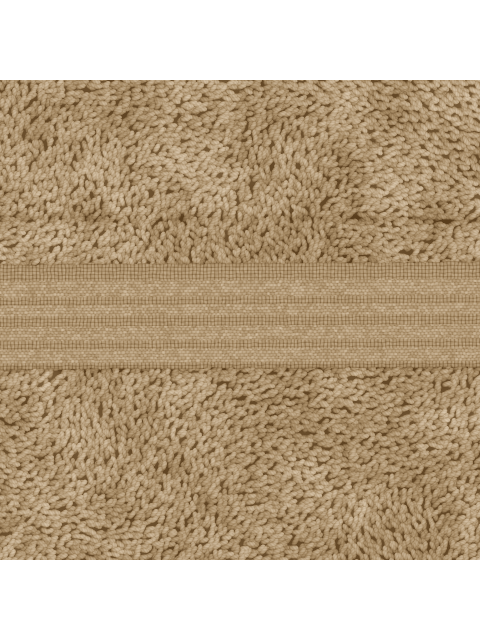
This texture is drawn by a WebGL 2 fragment shader. Its source:

```glsl
#version 300 es
precision highp float;

uniform vec2 u_resolution;
out vec4 outColor;

#define CLOTH_BOTTOM 0.16667
#define CLOTH_TOP 1.16667
#define BAND_BOTTOM 0.566
#define BAND_TOP 0.785
#define BAND_SLOPE 0.006
#define LOOP_CELL 0.0105
#define LOOP_LENGTH 0.0105
#define LOOP_RADIUS 0.0054
#define THREADS 132.0
#define DARK_TAN vec3(0.35, 0.24, 0.11)
#define MID_TAN vec3(0.64, 0.53, 0.38)
#define LIGHT_TAN vec3(0.87, 0.80, 0.70)

vec2 hash2(vec2 p) {
    vec3 q = fract(p.xyx * vec3(0.1031, 0.1030, 0.0973));
    q += dot(q, q.yzx + 33.33);
    return fract((q.xx + q.yz) * q.zy);
}

float noise(vec2 p) {
    vec2 i = floor(p), f = fract(p);
    f = f * f * (3.0 - 2.0 * f);
    float low = mix(hash2(i).x, hash2(i + vec2(1, 0)).x, f.x);
    float high = mix(hash2(i + vec2(0, 1)).x, hash2(i + vec2(1, 1)).x, f.x);
    return mix(low, high, f.y);
}

// Direction in which the pile leans
float lean(vec2 p) {
    float lower = 1.0 - smoothstep(0.45, 0.65, p.y);
    return 0.75 + 2.6 * (noise(p * 5.0 + 3.0) - 0.5) + 0.7 * lower * p.x;
}

// Terry pile: the tallest overlapping loop gives the shade
float terry(vec2 p) {
    vec2 home = floor(p / LOOP_CELL);
    float tallest = -1.0;
    float shade = 0.13;
    for (int j = -1; j <= 1; j++) {
        for (int i = -1; i <= 1; i++) {
            vec2 cell = home + vec2(i, j);
            vec2 centre = (cell + hash2(cell)) * LOOP_CELL;
            vec2 vary = hash2(cell + 71.0);
            float angle = lean(centre) + 1.4 * (vary.x - 0.5);
            vec2 axis = vec2(cos(angle), sin(angle));
            vec2 d = p - centre;
            float along = dot(d, axis) / LOOP_LENGTH;
            float across = dot(d, vec2(-axis.y, axis.x)) / LOOP_RADIUS;
            float inside = 1.0 - pow(abs(along), 3.0) - across * across;
            if (inside > 0.0) {
                float dome = sqrt(inside);
                float height = vary.y + 0.5 * dome + 0.35 * along;
                if (height > tallest) {
                    tallest = height;
                    float twist = sin(along * 9.0 + across * 4.0);
                    shade = 0.24 + 0.46 * dome + 0.15 * along
                          + 0.22 * (vary.y - 0.5) + 0.05 * twist;
                }
            }
        }
    }
    // Broad tufts and the crease above the band
    shade += 0.16 * (noise(p * 11.0) - 0.5) + 0.10 * (noise(p * 32.0) - 0.5);
    float crease = (p.y - 0.872 - 0.012 * noise(p * 7.0)) / 0.009;
    return shade - 0.13 * exp(-crease * crease);
}

float stripe(float depth, float centre, float halfWidth) {
    return 1.0 - smoothstep(-0.0015, 0.0015, abs(depth - centre) - halfWidth);
}

// Woven band: open ribbed stripes between fine crepe stripes
float weave(vec2 p, float depth) {
    float ribbed = stripe(depth, 0.017, 0.018) + stripe(depth, 0.077, 0.008)
                 + stripe(depth, 0.119, 0.011) + stripe(depth, 0.169, 0.009)
                 + stripe(depth, 0.214, 0.008);
    vec2 thread = vec2(p.x, depth) * THREADS;
    thread += 0.3 * (vec2(noise(thread * 0.6), noise(thread * 0.6 + 40.0)) - 0.5);
    vec2 gap = abs(fract(thread) - 0.5) * 2.0;
    float rib = 0.70 - 0.25 * smoothstep(0.45, 1.0, gap.x)
              - 0.20 * smoothstep(0.5, 1.0, gap.y);
    // Staggered knots of the crepe
    vec2 knot = thread * vec2(0.9, 1.25);
    knot.x += 0.5 * mod(floor(knot.y), 2.0);
    vec2 k = fract(knot) - 0.5;
    float tone = hash2(floor(knot)).x - 0.5;
    float crepe = 0.78 - 0.65 * dot(k, k) + 0.16 * tone;
    float grain = 0.14 * (noise(thread * 2.1) - 0.5);
    return mix(crepe, rib, clamp(ribbed, 0.0, 1.0)) + grain;
}

vec3 tan3(float shade) {
    vec3 low = mix(DARK_TAN, MID_TAN, clamp(shade / 0.55, 0.0, 1.0));
    return mix(low, LIGHT_TAN, clamp((shade - 0.55) / 0.45, 0.0, 1.0));
}

vec3 scene(vec2 p) {
    if (p.y < CLOTH_BOTTOM || p.y > CLOTH_TOP) return vec3(1.0);
    float y = p.y - BAND_SLOPE * (p.x - 0.5);
    float fringe = 0.006 * (noise(p * 95.0) - 0.5);
    float edge = min(BAND_TOP - y, y - BAND_BOTTOM) + fringe;
    float band = smoothstep(-0.001, 0.001, edge);
    float shade = mix(terry(p), weave(p, BAND_TOP - y), band);
    // Contact shadow, deeper under the lower edge
    float strength = y < 0.67 ? 0.22 : 0.12;
    shade -= strength * exp(-abs(edge) / 0.0035);
    return tan3(shade);
}

void main() {
    vec3 color = vec3(0.0);
    for (int s = 0; s < 4; s++) {
        vec2 offset = vec2(s % 2, s / 2) * 0.5 - 0.25;
        color += scene((gl_FragCoord.xy + offset) / u_resolution.x);
    }
    outColor = vec4(color * 0.25, 1.0);
}
```
